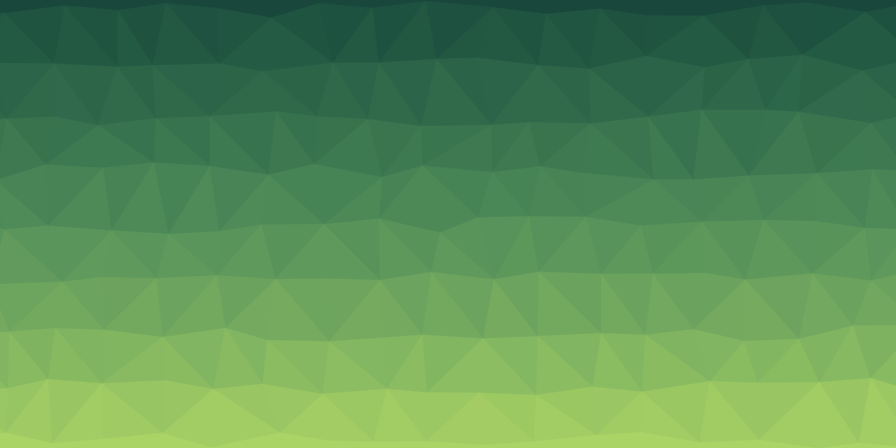
This background is drawn by a Shadertoy shader. Its source:

```glsl
const vec2 ORIGIN = vec2(0.0, 0.016);   // grid offset, in canvas heights
const float CELL = 0.1203;              // grid spacing, in canvas heights
const vec2 JITTER = vec2(0.20, 0.17);   // vertex displacement, in cells
const float EDGE_PIXELS = 1.2;          // width of the smoothed edges

// Gradient from bottom to top
const int STOPS = 8;
const vec3 COLORS[STOPS] = vec3[](
    vec3(0.67, 0.83, 0.40), vec3(0.62, 0.79, 0.39),
    vec3(0.52, 0.72, 0.38), vec3(0.44, 0.65, 0.37),
    vec3(0.32, 0.56, 0.35), vec3(0.20, 0.43, 0.30),
    vec3(0.125, 0.335, 0.255), vec3(0.10, 0.28, 0.235));
const float HEIGHTS[STOPS] = float[](
    0.0, 0.08, 0.20, 0.315, 0.50, 0.74, 0.93, 1.0);

vec3 gradient(float height) {
    vec3 color = COLORS[0];
    for (int i = 1; i < STOPS; i++) {
        float blend = (height - HEIGHTS[i - 1]) / (HEIGHTS[i] - HEIGHTS[i - 1]);
        color = mix(color, COLORS[i], clamp(blend, 0.0, 1.0));
    }
    return color;
}

vec2 hash22(vec2 p) {
    vec3 q = fract(p.xyx * vec3(0.1031, 0.1030, 0.0973));
    q += dot(q, q.yzx + 33.33);
    return fract((q.xx + q.yz) * q.zy);
}

// Displaced grid point
vec2 vertex(vec2 id) {
    vec2 offset = JITTER * (2.0 * hash22(id + 17.0) - 1.0);
    return ORIGIN + CELL * (id + offset);
}

// Signed distance to the line a-b, positive on its right side
float lineDistance(vec2 p, vec2 a, vec2 b) {
    vec2 along = normalize(b - a);
    return dot(p - a, vec2(along.y, -along.x));
}

// Flat color times coverage, with coverage in w; corners run counterclockwise
vec4 facet(vec2 p, vec2 a, vec2 b, vec2 c, float edge) {
    float dist = max(lineDistance(p, a, b),
                 max(lineDistance(p, b, c), lineDistance(p, c, a)));
    float coverage = clamp(0.5 - dist / edge, 0.0, 1.0);
    float centerHeight = (a.y + b.y + c.y) / 3.0;
    return vec4(gradient(centerHeight), 1.0) * coverage;
}

void mainImage(out vec4 fragColor, in vec2 fragCoord) {
    vec2 p = fragCoord / iResolution.y;
    float edge = EDGE_PIXELS / iResolution.y;
    vec2 home = floor((p - ORIGIN) / CELL);
    vec4 sum = vec4(0.0);

    // Displaced cells can reach into their neighbors
    for (int y = -1; y <= 1; y++) {
        for (int x = -1; x <= 1; x++) {
            vec2 id = home + vec2(x, y);
            vec2 a = vertex(id);
            vec2 b = vertex(id + vec2(1.0, 0.0));
            vec2 c = vertex(id + vec2(1.0, 1.0));
            vec2 d = vertex(id + vec2(0.0, 1.0));

            // Split each cell along its shorter diagonal
            if (distance(a, c) < distance(b, d)) {
                sum += facet(p, a, b, c, edge) + facet(p, a, c, d, edge);
            } else {
                sum += facet(p, a, b, d, edge) + facet(p, b, c, d, edge);
            }
        }
    }
    fragColor = vec4(sum.rgb / max(sum.w, 0.001), 1.0);
}
```
